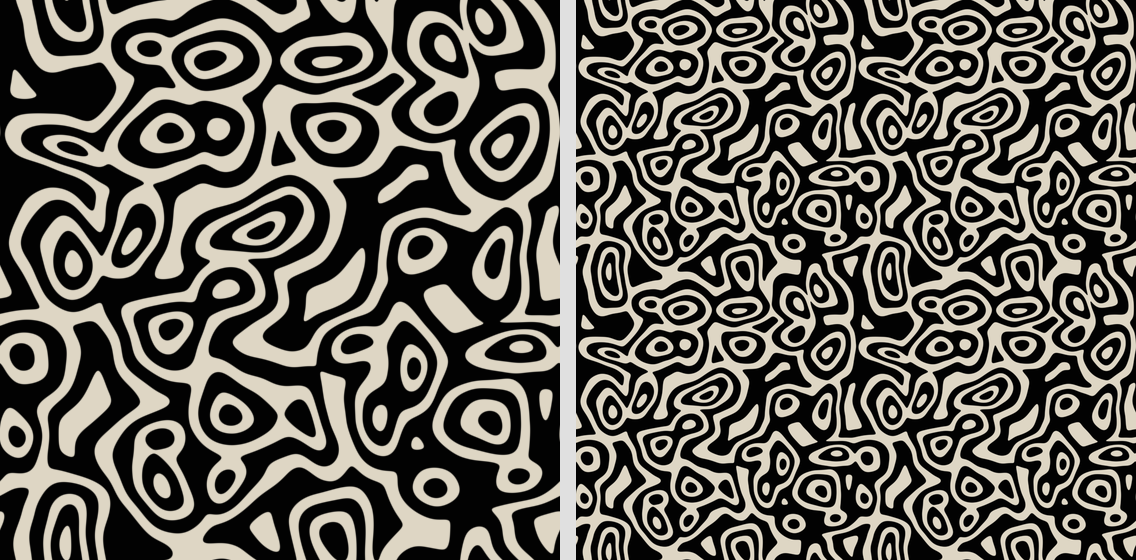
Left, the tile; right, the same tile 2 across and 2 down.
Write a three.js fragment shader that draws this pattern.

```glsl
// Seamless winding contour bands: cream and black rings nested around scattered peaks.
// A smooth distance to stretched, jittered cell points is bent by wrapping gradient
// noise and cut into bands that widen a little away from the cores.
varying vec2 vUv;

const vec3 INK = vec3(0.008, 0.008, 0.008);
const vec3 CREAM = vec3(0.87, 0.84, 0.77);
const float GRID = 6.0;          // peaks across the tile, an even number
const float JITTER = 0.74;       // scatter of the peaks inside their cells
const float STRETCH_MIN = 1.06;  // least elongation of a peak
const float STRETCH_VARY = 0.34; // random extra elongation
const float TIP = 0.05;          // rounding of the peak tips, in cells
const float PEAK_BASE = -0.19;   // level of the highest peaks
const float PEAK_STEP = 0.117;   // half a band, so cores are cream or black
const float BLEND = 15.0;        // higher gives sharper ridges between peaks
const float WARP = 0.30;         // broad bending, in cells
const float RIPPLE = 0.085;      // fine bending, in cells
const float DRIFT = 0.05;        // slow change of level over the tile
const float BANDS = 12.0;        // limit of the band count
const float FALLOFF = 2.8;       // distance over which bands widen
const float CREAM_DUTY = 0.44;   // cream share of one band period
const float EDGE = 0.0016;       // half width of an edge, in canvas units
const float STEP = 0.0006;       // step for measuring the slope
const float TAU = 6.2831853;

vec2 hash2(vec2 p) {
  vec3 q = fract(p.xyx * vec3(0.1031, 0.1030, 0.0973));
  q += dot(q, q.yzx + 33.33);
  return fract((q.xx + q.yz) * q.zy);
}

vec2 wrapCell(vec2 cell, float period) {
  return floor(mod(cell + 0.5, period));
}

// Dot product of a random unit gradient with the offset from its corner.
float corner(vec2 cell, vec2 offset, float period, float seed) {
  float angle = TAU * hash2(wrapCell(cell, period) + seed).x;
  return dot(vec2(cos(angle), sin(angle)), offset);
}

float gradientNoise(vec2 p, float period, float seed) {
  vec2 i = floor(p);
  vec2 f = p - i;
  vec2 u = f * f * f * (f * (f * 6.0 - 15.0) + 10.0);
  vec2 e = vec2(1.0, 0.0);
  float low = mix(corner(i, f, period, seed),
                  corner(i + e, f - e, period, seed), u.x);
  float high = mix(corner(i + e.yx, f - e.yx, period, seed),
                   corner(i + e.xx, f - e.xx, period, seed), u.x);
  return mix(low, high, u.y);
}

vec2 noisePair(vec2 p, float period, float seed) {
  return vec2(gradientNoise(p, period, seed),
              gradientNoise(p, period, seed + 41.0));
}

// Smooth minimum of the distances to elongated points of varied height.
float peakDistance(vec2 p) {
  vec2 home = floor(p);
  float total = 0.0;
  for (int y = -2; y <= 2; y++) {
    for (int x = -2; x <= 2; x++) {
      vec2 cell = home + vec2(float(x), float(y));
      vec2 id = wrapCell(cell, GRID);
      vec2 trait = hash2(id + 71.0);
      vec2 d = p - cell - 0.5 - JITTER * (hash2(id + 13.0) - 0.5);
      float angle = 0.5 * TAU * trait.x;
      float c = cos(angle);
      float s = sin(angle);
      float stretch = STRETCH_MIN + STRETCH_VARY * fract(trait.y * 7.3);
      vec2 local = vec2(c * d.x + s * d.y, c * d.y - s * d.x);
      float dist = length(vec3(local * vec2(1.0 / stretch, stretch), TIP));
      float base = PEAK_BASE + PEAK_STEP * floor(3.0 * trait.y);
      total += exp(-BLEND * (dist + base));
    }
  }
  return -log(total) / BLEND;
}

// Positive inside cream bands, negative inside black ones.
float bandField(vec2 uv) {
  vec2 p = uv * GRID;
  vec2 bent = p + WARP * noisePair(p, GRID, 5.0)
                + RIPPLE * noisePair(p * 2.0, GRID * 2.0, 23.0);
  float level = peakDistance(bent)
              + DRIFT * gradientNoise(p * 0.5, GRID * 0.5, 57.0);
  float phase = BANDS * (1.0 - exp(-level / FALLOFF));
  return cos(TAU * phase) - cos(0.5 * TAU * CREAM_DUTY);
}

void main() {
  // Divide by the slope so every edge has the same softness.
  float field = bandField(vUv);
  vec2 slope = vec2(bandField(vUv + vec2(STEP, 0.0)),
                    bandField(vUv + vec2(0.0, STEP))) - field;
  float edgeDistance = field * STEP / max(length(slope), 0.0001);
  float cream = smoothstep(-EDGE, EDGE, edgeDistance);
  gl_FragColor = vec4(mix(INK, CREAM, cream), 1.0);
}
```
